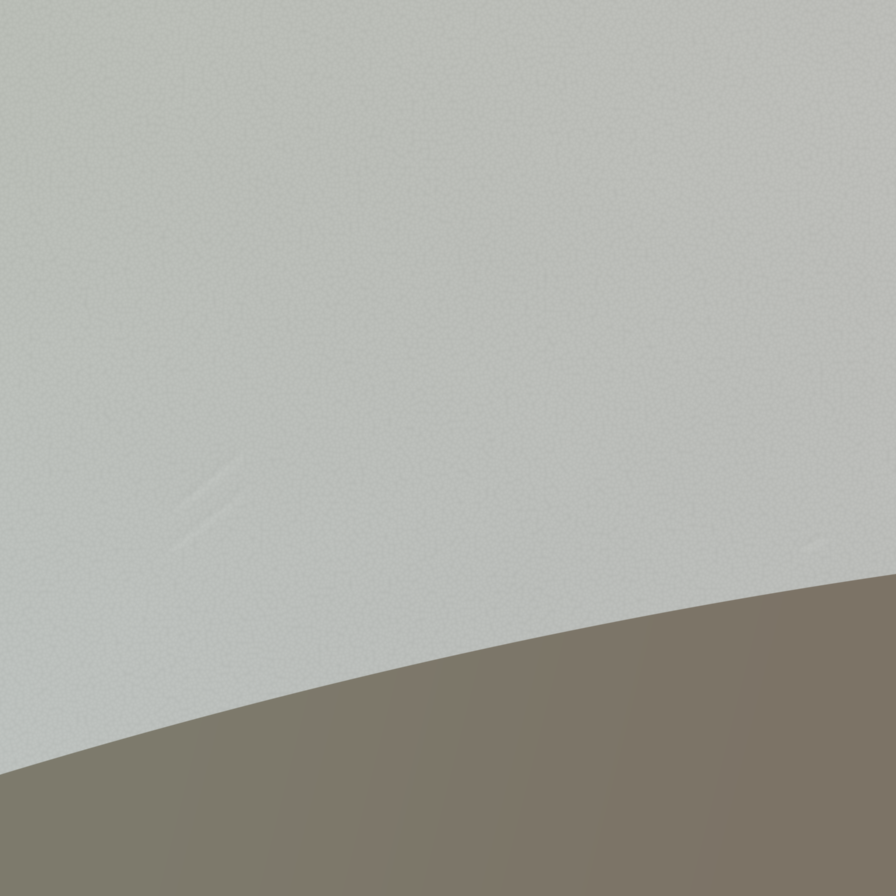
Write a Shadertoy shader that draws this background.

```glsl
// A pale grainy plaster wall above a smooth taupe surface with a curved rim.
// The rim is a shallow parabola; both areas are bilinear gradients, and the
// wall adds cellular grain, slow layered sines and a few faint creases.

// Wall colours at the four corners
const vec3 WALL_TOP_LEFT = vec3(0.722, 0.737, 0.710);
const vec3 WALL_TOP_RIGHT = vec3(0.735, 0.739, 0.722);
const vec3 WALL_LOW_LEFT = vec3(0.735, 0.753, 0.741);
const vec3 WALL_LOW_RIGHT = vec3(0.726, 0.734, 0.722);

// Surface colours from left to right
const vec3 SURFACE_LEFT = vec3(0.490, 0.480, 0.425);
const vec3 SURFACE_RIGHT = vec3(0.486, 0.450, 0.400);

// Rim height = x + y * u + z * u * u
const vec3 RIM = vec3(0.1354, 0.3024, -0.0784);

const float GRAIN_CELLS = 230.0;
const float GRAIN_STRENGTH = 0.030;
const float MOTTLE_STRENGTH = 0.004;
const float CREASE_WIDTH = 0.0045;
const float CREASE_STRENGTH = 0.018;

vec2 hash2(vec2 p) {
    vec3 q = fract(vec3(p.xyx) * vec3(0.1031, 0.1030, 0.0973));
    q += dot(q, q.yzx + 33.33);
    return fract((q.xx + q.yz) * q.zy);
}

// Distance to the nearest jittered cell point
float cellular(vec2 p) {
    vec2 cell = floor(p), local = fract(p);
    float nearest = 2.0;
    for (int j = -1; j <= 1; j++) {
        for (int i = -1; i <= 1; i++) {
            vec2 offset = vec2(i, j);
            vec2 delta = offset + hash2(cell + offset) - local;
            nearest = min(nearest, dot(delta, delta));
        }
    }
    return sqrt(nearest);
}

// Broad uneven tone from layered sines
float mottle(vec2 p) {
    float sum = 0.0, weight = 0.5;
    for (int i = 0; i < 4; i++) {
        sum += weight * sin(p.x + 1.7 * sin(p.y)) * cos(p.y - 0.6 * p.x);
        p = mat2(1.5, 1.1, -1.1, 1.5) * p + 2.3;
        weight *= 0.6;
    }
    return sum;
}

// Raised fold: a light line with a soft shadow on its upper left side
float crease(vec2 p, vec2 start, vec2 end) {
    vec2 along = end - start;
    float t = dot(p - start, along) / dot(along, along);
    vec2 normal = normalize(vec2(-along.y, along.x));
    float side = dot(p - start, normal) / CREASE_WIDTH;
    float fade = smoothstep(-0.1, 0.3, t) * (1.0 - smoothstep(0.7, 1.1, t));
    float shadow = exp(-(side - 1.5) * (side - 1.5));
    return fade * (exp(-side * side) - 0.6 * shadow);
}

vec3 wallColor(vec2 uv) {
    vec3 low = mix(WALL_LOW_LEFT, WALL_LOW_RIGHT, uv.x);
    vec3 top = mix(WALL_TOP_LEFT, WALL_TOP_RIGHT, uv.x);
    vec3 color = mix(low, top, smoothstep(0.1, 1.0, uv.y));

    float grain = cellular(uv * GRAIN_CELLS) - 0.46;
    float folds = crease(uv, vec2(0.190, 0.424), vec2(0.280, 0.499))
                + 0.8 * crease(uv, vec2(0.178, 0.375), vec2(0.282, 0.455))
                + 0.8 * crease(uv, vec2(0.893, 0.384), vec2(0.926, 0.400));
    return color - GRAIN_STRENGTH * grain
         + MOTTLE_STRENGTH * mottle(uv * 7.0)
         + CREASE_STRENGTH * folds;
}

vec3 surfaceColor(vec2 uv) {
    float warmth = smoothstep(0.0, 1.0, uv.x - 0.25 * (uv.y - 0.15));
    return mix(SURFACE_LEFT, SURFACE_RIGHT, warmth);
}

void mainImage(out vec4 fragColor, in vec2 fragCoord) {
    vec2 uv = fragCoord / iResolution.xy;

    // Signed distance to the rim, positive on the wall
    float height = RIM.x + uv.x * (RIM.y + uv.x * RIM.z);
    float slope = RIM.y + 2.0 * RIM.z * uv.x;
    float rimDistance = (uv.y - height) / sqrt(1.0 + slope * slope);

    float pixel = 1.0 / iResolution.y;
    float wallMask = smoothstep(-pixel, pixel, rimDistance);
    fragColor = vec4(mix(surfaceColor(uv), wallColor(uv), wallMask), 1.0);
}
```
